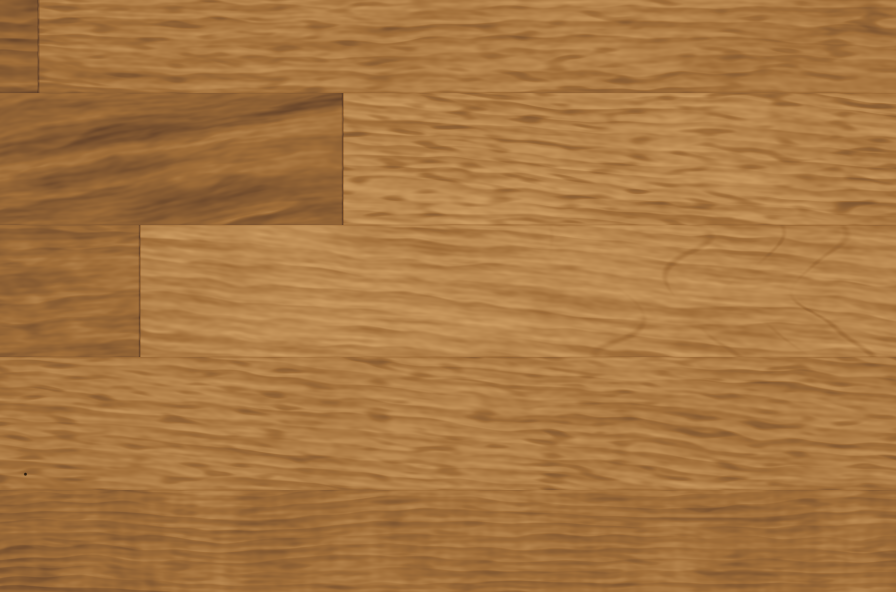
A Shadertoy shader for this texture:

```glsl
// Oak parquet: five rows of planks, some split by a butt joint.
// Each plank bends its own grain coordinate, then layers growth rings,
// pores, fibres and cross rays of gradient noise into one tone for a ramp.

vec2 hashGradient(vec2 cell) {
    vec3 h = fract(cell.xyx * vec3(0.1031, 0.1030, 0.0973));
    h += dot(h, h.yzx + 33.33);
    return 2.0 * fract((h.xx + h.yz) * h.zy) - 1.0;
}

float gradientNoise(vec2 p) {
    vec2 i = floor(p), f = p - i;
    vec2 u = f * f * f * (f * (f * 6.0 - 15.0) + 10.0);
    vec2 e = vec2(0.0, 1.0);
    return mix(
        mix(dot(hashGradient(i), f), dot(hashGradient(i + e.yx), f - e.yx), u.x),
        mix(dot(hashGradient(i + e), f - e), dot(hashGradient(i + 1.0), f - 1.0), u.x),
        u.y);
}

vec3 oakRamp(float tone) {
    vec3 umber = vec3(0.47, 0.315, 0.18);
    vec3 honey = vec3(0.63, 0.43, 0.22);
    vec3 straw = vec3(0.80, 0.61, 0.38);
    return tone < 0.5 ? mix(umber, honey, max(tone, -0.3) * 2.0)
                      : mix(honey, straw, min(tone, 1.1) * 2.0 - 1.0);
}

// Tone, grain slope, rings per unit height, pore strength.
// Rows 0 to 4 from the bottom, then the left pieces of rows 2 to 4.
const vec4 planks[8] = vec4[8](
    vec4(0.50,  0.00, 52.0, 0.50), vec4(0.67, -0.08, 40.0, 0.80),
    vec4(0.75, -0.09, 32.0, 0.20), vec4(0.74, -0.07, 46.0, 1.00),
    vec4(0.65, -0.01, 36.0, 0.70), vec4(0.49,  0.03, 26.0, 0.45),
    vec4(0.55,  0.12, 17.0, 0.30), vec4(0.38,  0.00, 34.0, 0.60));
const float joints[5] = float[5](-1.0, -1.0, 0.236, 0.579, 0.065);

void mainImage(out vec4 fragColor, in vec2 fragCoord) {
    vec2 p = fragCoord / iResolution.y;
    float px = 1.0 / iResolution.y;

    // Plank lookup
    float course = (p.y - 0.173) / 0.2235;
    int row = clamp(int(floor(course)) + 1, 0, 4);
    bool isLeft = p.x < joints[row];
    int id = isLeft ? row + 3 : row;
    vec4 plank = planks[id];
    vec2 seed = vec2(17.3, 41.7) * float(id + 1);

    // Grain coordinate, sloped and gently bent
    float bend = id == 6 ? 0.045 : 0.018;
    vec2 g = vec2(p.x, p.y - plank.y * p.x);
    g.y += bend * gradientNoise(p * vec2(2.5, 5.0) + seed);
    g.y += 0.005 * gradientNoise(p * vec2(11.0, 17.0) + seed);

    // Growth rings: slow darkening, abrupt end, uneven strength
    float phase = g.y * plank.z + 0.9 * gradientNoise(g * vec2(3.0, 13.0) + seed)
                + 0.35 * gradientNoise(g * vec2(14.0, 40.0) + seed);
    float s = fract(phase);
    float ring = smoothstep(0.1, 0.8, s) * smoothstep(1.0, 0.82, s);
    float strength = 0.55 + 1.1 * gradientNoise(g * vec2(3.5, 22.0) + seed + 5.0);
    float tone = plank.x + 0.12 - 0.36 * ring * max(strength, 0.08);

    // Short dark pores and fine fibres
    float pores = smoothstep(0.03, 0.45, gradientNoise(g * vec2(17.0, 80.0) + seed));
    tone -= 0.38 * plank.w * pores;
    tone += 0.24 * gradientNoise(g * vec2(9.0, 125.0) + seed);
    tone += 0.12 * gradientNoise(g * vec2(45.0, 150.0) + seed);
    tone += 0.14 * gradientNoise(p * vec2(3.0, 7.0) + seed);

    // Curved rays across the pale plank
    if (id == 2) {
        float wave = p.x * 7.5 + p.y * 1.5 + 1.4 * gradientNoise(p * vec2(4.0, 9.0));
        float ray = smoothstep(0.07, 0.0, abs(fract(wave) - 0.5));
        float patches = smoothstep(-0.1, 0.25, gradientNoise(p * vec2(6.0, 8.0) + 3.0));
        tone -= 0.20 * ray * patches * smoothstep(0.75, 1.1, p.x);
    }
    // Upright blotches and faint cross ticks on the bottom row
    if (id == 0) {
        tone += 0.18 * gradientNoise(vec2(p.x * 10.0 + p.y, p.y * 3.0));
        tone += 0.10 * gradientNoise(p * vec2(60.0, 14.0));
    }
    // Mottling on the short quarter-sawn piece
    if (id == 5) tone += 0.22 * gradientNoise(p * vec2(22.0, 30.0) + p.yx * 8.0);
    // Dark heartwood streaks on the cathedral piece
    if (id == 6) {
        float heart = smoothstep(-0.1, 0.35, gradientNoise(g * vec2(1.8, 19.0) + 8.0));
        tone -= 0.32 * heart + 0.15 * smoothstep(0.74, 0.62, g.y);
    }

    // Seams between rows, butt joints and one pinhole
    float edge = abs(course - round(course)) * 0.2235;
    float seamWear = 0.6 + 0.8 * gradientNoise(vec2(p.x * 9.0, float(row)));
    tone -= 0.22 * seamWear * smoothstep(0.0015 + px, 0.0, edge);
    float butt = abs(p.x - joints[row]);
    tone -= 0.50 * smoothstep(0.0012 + px, 0.0, butt);
    float pinhole = smoothstep(0.002 + px, 0.001, length(p - vec2(0.043, 0.199)));

    // Soft light falling off toward the edges
    vec2 away = (p - vec2(0.85, 0.5)) * vec2(0.9, 0.8);
    tone -= 0.18 * dot(away, away);

    fragColor = vec4(oakRamp(tone) * (1.0 - 0.75 * pinhole), 1.0);
}
```
